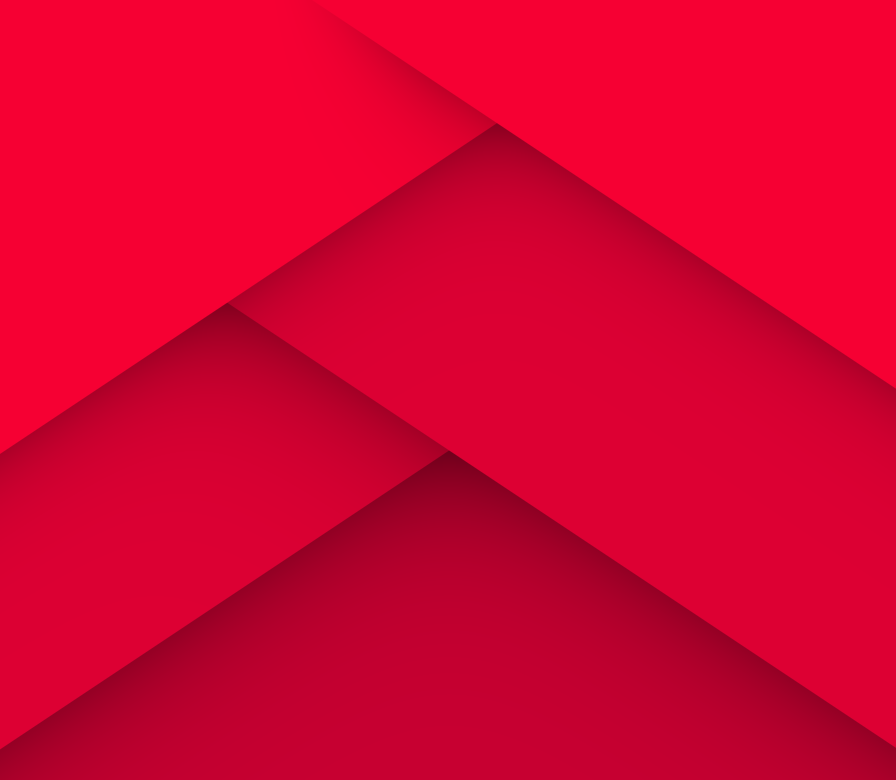
A WebGL 2 fragment shader for this background:

```glsl
#version 300 es
precision highp float;
// Layered red paper: four overlapping sheets meet in two peaked ridges.
// Each sheet is a half-plane painted from back to front, and each first
// darkens what lies beneath it with a soft shadow that decays with distance.

uniform vec2 u_resolution;
out vec4 fragColor;

// Layout, in units of the canvas width (origin at the lower left)
const float CANVAS_HEIGHT = 0.871;
const float EDGE_SLOPE = 0.666;
const vec2 UPPER_RIDGE = vec2(0.5547, 0.7335);
const vec2 LOWER_RIDGE = vec2(0.5013, 0.3680);
const float FALLS_LEFT = -1.0;
const float FALLS_RIGHT = 1.0;

// Paper colours
const vec3 BACK_RED = vec3(0.785, 0.0, 0.193);
const vec3 MIDDLE_RED = vec3(0.867, 0.0, 0.201);
const vec3 FRONT_RED = vec3(0.965, 0.0, 0.200);

// Shadow strength at the edge, and its decay length
const float LOWER_SHADOW = 0.26;
const float UPPER_SHADOW = 0.22;
const float LOWER_REACH = 0.062;
const float UPPER_REACH = 0.043;
const vec2 FADE_RANGE = vec2(0.29, 0.50);

// Signed distance to a sloping edge through the ridge, positive above it
float edgeDistance(vec2 p, vec2 ridge, float side) {
    return dot(p - ridge, normalize(vec2(side * EDGE_SLOPE, 1.0)));
}

// Casts the sheet's shadow, then covers everything above its edge
vec3 laySheet(vec3 below, vec3 paper, float dist, float strength, float reach) {
    float shadow = strength * exp(-max(-dist, 0.0) / reach);
    float halfPixel = 0.7 / u_resolution.x;
    float coverage = smoothstep(-halfPixel, halfPixel, dist);
    return mix(below * (1.0 - shadow), paper, coverage);
}

void main() {
    vec2 p = gl_FragCoord.xy / u_resolution * vec2(1.0, CANVAS_HEIGHT);

    // The topmost shadow dies away towards its upper left end
    float topShadow = UPPER_SHADOW * smoothstep(FADE_RANGE.x, FADE_RANGE.y, p.x);

    // Lower pair of sheets
    vec3 color = BACK_RED;
    color = laySheet(color, MIDDLE_RED, edgeDistance(p, LOWER_RIDGE, FALLS_LEFT),
                     LOWER_SHADOW, LOWER_REACH);
    color = laySheet(color, MIDDLE_RED, edgeDistance(p, LOWER_RIDGE, FALLS_RIGHT),
                     LOWER_SHADOW, LOWER_REACH);

    // Upper pair of sheets
    color = laySheet(color, FRONT_RED, edgeDistance(p, UPPER_RIDGE, FALLS_LEFT),
                     UPPER_SHADOW, UPPER_REACH);
    color = laySheet(color, FRONT_RED, edgeDistance(p, UPPER_RIDGE, FALLS_RIGHT),
                     topShadow, UPPER_REACH);

    fragColor = vec4(color, 1.0);
}
```
